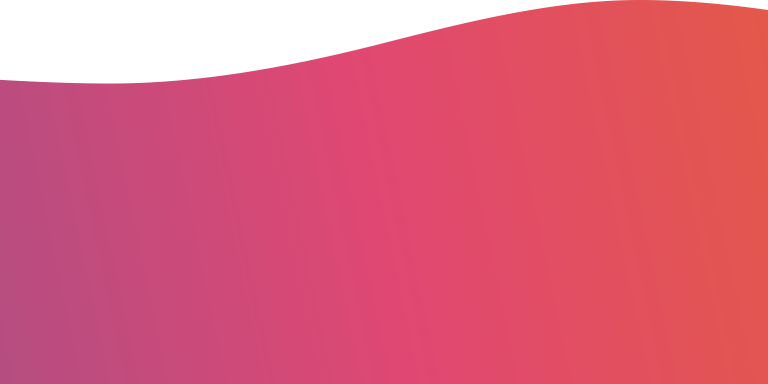
Write a WebGL 1 fragment shader that draws this background.

```glsl
precision highp float;
// A purple, pink and orange gradient under a white sky with a smooth wavy edge.

uniform vec2 u_resolution;

#define PURPLE vec3(0.71, 0.302, 0.506)
#define PINK vec3(0.882, 0.282, 0.447)
#define ORANGE vec3(0.89, 0.345, 0.29)
#define SKY vec3(1.0)
#define TILT 0.21

// Cubic curve between two knots, each given as (x, height, slope).
float hermite(vec3 a, vec3 b, float x) {
  float span = b.x - a.x;
  float t = (x - a.x) / span;
  float s = 1.0 - t;
  return a.y * s * s * (1.0 + 2.0 * t) + b.y * t * t * (3.0 - 2.0 * t)
       + span * t * s * (a.z * s - b.z * t);
}

// Height of the wave for x from 0 to 1.
float waveHeight(float x) {
  vec3 start = vec3(0.0, 0.792, -0.11);
  vec3 trough = vec3(0.143, 0.7825, 0.0);
  vec3 rise = vec3(0.5, 0.888, 0.51);
  vec3 crest = vec3(0.833, 1.0, 0.0);
  vec3 finish = vec3(1.0, 0.974, -0.28);
  if (x < trough.x) return hermite(start, trough, x);
  if (x < rise.x) return hermite(trough, rise, x);
  if (x < crest.x) return hermite(rise, crest, x);
  return hermite(crest, finish, x);
}

// Three-stop gradient along a slightly tilted axis.
vec3 fillColor(vec2 uv) {
  vec2 axis = vec2(2.0, TILT);
  float t = dot(uv, axis) / (axis.x + axis.y);
  vec3 left = mix(PURPLE, PINK, clamp(t * 2.0, 0.0, 1.0));
  return mix(left, ORANGE, clamp(t * 2.0 - 1.0, 0.0, 1.0));
}

void main() {
  vec2 uv = gl_FragCoord.xy / u_resolution;

  // Edge coverage, one pixel wide.
  float edge = (waveHeight(uv.x) - uv.y) * u_resolution.y;
  float coverage = clamp(edge + 0.5, 0.0, 1.0);

  gl_FragColor = vec4(mix(SKY, fillColor(uv), coverage), 1.0);
}
```
